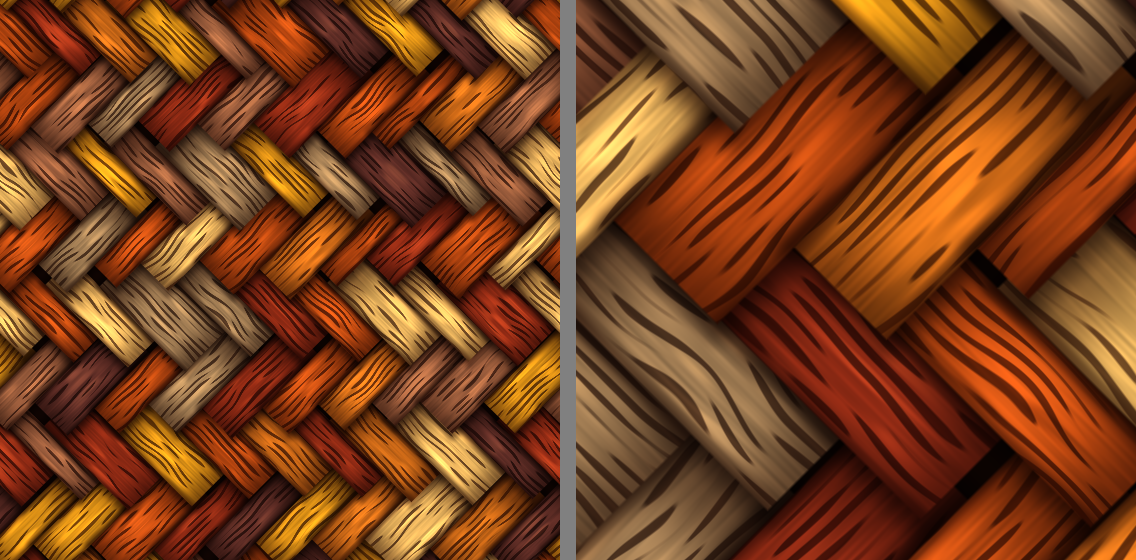
Left, the full canvas; right, a detail of the centre.
Reproduce this pattern procedurally as a three.js fragment shader.

```glsl
varying vec2 vUv;

const vec2 COUNT = vec2(10.0, 8.0);   // planks across, rows up
const float SOFT = 0.0011;            // edge smoothing
const float SHADOW = 0.02;            // reach of the contact shadow
const float TUCK = 0.034;             // length hidden below the next row

float hash(vec2 p) {
  vec3 q = fract(p.xyx * 0.1031);
  q += dot(q, q.yzx + 33.33);
  return fract((q.x + q.y) * q.z);
}

float noise(vec2 p) {
  vec2 i = floor(p);
  vec2 f = fract(p);
  f = f * f * (3.0 - 2.0 * f);
  float low = mix(hash(i), hash(i + vec2(1.0, 0.0)), f.x);
  float high = mix(hash(i + vec2(0.0, 1.0)), hash(i + 1.0), f.x);
  return mix(low, high, f.y);
}

float boxDistance(vec2 p, vec2 low, vec2 high) {
  vec2 q = abs(p - 0.5 * (low + high)) - 0.5 * (high - low);
  return length(max(q, 0.0)) + min(max(q.x, q.y), 0.0);
}

vec3 stainColor(float pick) {
  if (pick < 0.17) return vec3(0.95, 0.73, 0.38);  // cream
  if (pick < 0.27) return vec3(0.90, 0.59, 0.09);  // gold
  if (pick < 0.41) return vec3(0.80, 0.41, 0.09);  // orange
  if (pick < 0.55) return vec3(0.71, 0.27, 0.06);  // rust
  if (pick < 0.66) return vec3(0.58, 0.17, 0.08);  // red
  if (pick < 0.77) return vec3(0.66, 0.51, 0.34);  // taupe
  if (pick < 0.89) return vec3(0.62, 0.37, 0.24);  // brown
  return vec3(0.38, 0.18, 0.15);                   // plum
}

// Thin tapering splits that run along the plank
float cracks(vec2 p, float seed) {
  float wander = noise(vec2(p.y * 17.0, p.x * 25.0) + seed);
  float lane = p.x * 95.0 + wander * 1.3 + seed;
  float id = floor(lane);
  float presence = noise(vec2(p.y * 24.0 + seed, id * 7.0));
  float width = 0.17 * smoothstep(0.28, 0.85, presence);
  float gap = abs(fract(lane) - 0.5);
  return (1.0 - smoothstep(width, width + 0.13, gap)) * smoothstep(0.0, 0.06, width);
}

vec3 darken(vec3 color, float light) {
  return color * mix(vec3(0.22, 0.13, 0.10), vec3(1.0), light);
}

vec3 plankColor(vec2 p, vec2 low, vec2 high, vec2 id) {
  float seed = floor(hash(id + 41.0) * 90.0);
  vec3 color = stainColor(hash(id + 17.0));

  // Fine fibres and broad worn streaks
  float fibre = noise(vec2(p.x * 430.0, p.y * 22.0) + seed);
  float streak = noise(vec2(p.x * 110.0, p.y * 17.0) + seed * 1.7);
  color *= 0.80 + 0.22 * fibre + 0.16 * streak;
  float middle = 1.0 - smoothstep(0.0, 0.06, abs(p.y));
  float worn = middle * smoothstep(0.45, 0.75, streak);
  color = mix(color, color * 1.15 + vec3(0.07, 0.05, 0.02), worn);

  // Rounded sides, shaded ends and splits
  float side = min(p.x - low.x, high.x - p.x);
  float end = min(p.y - low.y, high.y - TUCK - p.y);
  float light = mix(0.35, 1.0, smoothstep(0.0, 0.012, side));
  light *= mix(0.42, 1.0, smoothstep(-0.008, 0.055, end));
  light *= 1.0 - 0.72 * cracks(p, seed);
  return darken(color, light);
}

// Shift of the seam left of a plank, shared by both neighbours
float seamShift(vec2 id) {
  return 0.5 * (hash(mod(id, COUNT) + 5.0) - 0.5);
}

vec3 weave(vec2 uv) {
  vec2 pitch = 1.0 / COUNT;
  float width = pitch.x * sqrt(0.5);
  float halfLength = pitch.y * sqrt(0.5);
  float homeRow = floor(uv.y * COUNT.y);
  vec3 color = vec3(0.10, 0.03, 0.015);

  // Lay planks upward and rightward, each over the last
  for (int j = -1; j <= 1; j++) {
    float row = homeRow + float(j);
    float odd = mod(row, 2.0);
    float lean = 1.0 - 2.0 * odd;
    float homeColumn = floor(uv.x * COUNT.x - 0.5 * odd);
    for (int i = -2; i <= 2; i++) {
      vec2 cell = vec2(homeColumn + float(i), row);
      vec2 id = mod(cell, COUNT);
      vec2 offset = uv - (cell + vec2(0.5 + 0.5 * odd, 0.5)) * pitch;
      vec2 p = vec2(offset.x - lean * offset.y, lean * offset.x + offset.y) * sqrt(0.5);
      float trim = 0.014 * (hash(id + 29.0) - 0.5);
      vec2 low = vec2(width * (seamShift(cell) - 0.5), trim - halfLength);
      vec2 high = vec2(width * (seamShift(cell + vec2(1.0, 0.0)) + 0.5), halfLength + TUCK);
      float d = boxDistance(p, low, high);
      if (d > SHADOW) continue;
      color = darken(color, mix(0.35, 1.0, smoothstep(-0.003, SHADOW, d)));
      float cover = 1.0 - smoothstep(-SOFT, SOFT, d);
      color = mix(color, plankColor(p, low, high, id), cover);
    }
  }
  return color;
}

void main() {
  gl_FragColor = vec4(weave(vUv), 1.0);
}
```
